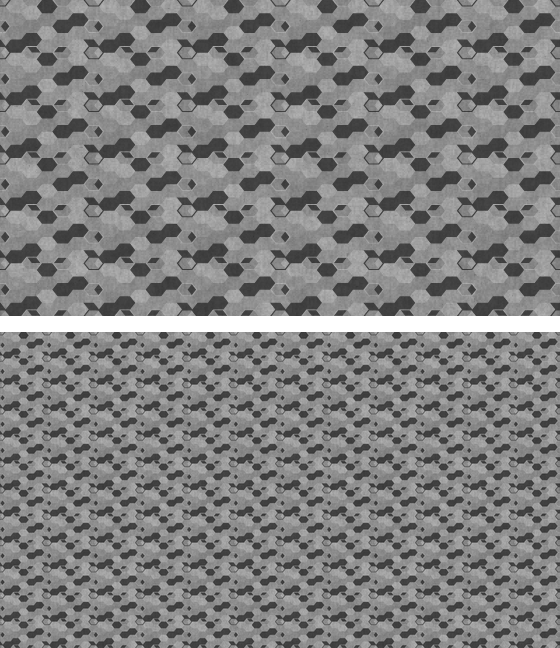
Top: one tile. Bottom: repeated 2 by 2.
A Shadertoy shader for this pattern:

```glsl
// Seamless camouflage of flattened hexagons with rhombus inlays on worn grey cloth.

const vec2 REPEATS = vec2(6.0);          // tiles across and down
const vec2 CELLS = vec2(6.0, 4.0);       // hexagon columns and rows in a tile
const float SIDE = 2.0 / 3.0;            // hexagon side, in column widths
const float ROW = 1.1547;                // row height of a regular hexagon
const float DARK = 0.252;
const float LIGHT = 0.63;

// Tone index per cell, column by column from the bottom row up
const int TONES[24] = int[24](
    1, 2, 1, 2,   0, 1, 2, 3,   2, 0, 1, 3,
    2, 3, 1, 0,   1, 2, 0, 2,   3, 2, 0, 3);

float hash(vec2 p) {
    return fract(sin(dot(p, vec2(127.1, 311.7))) * 43758.5453);
}

// Value noise that wraps after a whole number of cells
float wrapNoise(vec2 uv, vec2 period) {
    vec2 p = uv * period;
    vec2 i = floor(p);
    vec2 f = fract(p);
    f = f * f * (3.0 - 2.0 * f);
    vec2 a = mod(i, period);
    vec2 b = mod(i + 1.0, period);
    return mix(mix(hash(a), hash(vec2(b.x, a.y)), f.x),
               mix(hash(vec2(a.x, b.y)), hash(b), f.x), f.y);
}

float hexDistance(vec2 p, float side) {
    p = abs(p);
    return max(p.y, dot(p, vec2(0.866, 0.5))) - 0.866 * side;
}

// Third of a hexagon: a rhombus from its centre towards one corner
float rhombusDistance(vec2 p, float side, float degrees) {
    float a = radians(degrees);
    vec2 axis = vec2(cos(a), sin(a));
    vec2 q = vec2(dot(p, axis) - 0.5 * side, dot(p, vec2(-axis.y, axis.x)));
    return dot(abs(q), vec2(0.866, 0.5)) - 0.433 * side;
}

float toneValue(int tone) {
    return tone == 0 ? DARK : tone == 1 ? 0.525 : tone == 2 ? 0.56 : LIGHT;
}

// Paints a rhombus and a rim of the given width into a hexagon
float inlay(float base, vec2 p, float degrees, float fill, float rim, float width) {
    float tone = rhombusDistance(p, SIDE, degrees) < -0.35 * width ? fill : base;
    return hexDistance(p, SIDE) > -width ? rim : tone;
}

float hexPattern(vec2 uv) {
    vec2 p = uv * REPEATS * CELLS * vec2(1.0, ROW) - vec2(0.03, 0.0);

    // Nearest centre among the even and the odd columns
    vec2 lattice = vec2(2.0, ROW);
    vec2 even = round(p / lattice) * lattice;
    vec2 odd = (floor(p / lattice) + 0.5) * lattice;
    vec2 centre = distance(p, even) < distance(p, odd) ? even : odd;
    vec2 local = p - centre;

    int column = int(mod(round(centre.x), CELLS.x));
    int row = int(mod(floor(centre.y / ROW + 0.25), CELLS.y));
    float tone = toneValue(TONES[column * 4 + row]);

    // Hexagons with inlays
    if (column == 0 && row == 0) return inlay(tone, local, 0.0, LIGHT, DARK, 0.085);
    if (column == 0 && row == 1) return inlay(tone, local, 240.0, DARK, tone, 0.0);
    if (column == 0 && row == 2) return inlay(tone, local, 0.0, DARK, LIGHT, 0.08);
    if (column == 2 && row == 0) return inlay(tone, local, 60.0, DARK, LIGHT, 0.07);
    if (column == 4 && row == 0) return inlay(tone, local, 120.0, DARK, LIGHT, 0.08);
    return tone;
}

// Cloth grain: blotches, upright threads, fine speckle and small pits
float clothWear(vec2 uv) {
    float blotch = wrapNoise(uv, vec2(24.0, 14.0)) + wrapNoise(uv, vec2(67.0, 38.0)) - 1.0;
    float warp = wrapNoise(uv, vec2(300.0, 48.0)) - 0.5;
    float weft = wrapNoise(uv, vec2(70.0, 190.0)) - 0.5;
    float speckle = wrapNoise(uv, vec2(400.0, 225.0)) - 0.5;
    float pits = smoothstep(0.94, 1.0, wrapNoise(uv, vec2(190.0, 107.0)));
    return 1.0 + 0.06 * blotch + 0.09 * warp + 0.04 * weft + 0.11 * speckle - 0.12 * pits;
}

void mainImage(out vec4 fragColor, in vec2 fragCoord) {
    // Average a grid of samples to smooth the edges
    const int GRID = 4;
    float tone = 0.0;
    for (int y = 0; y < GRID; y++) {
        for (int x = 0; x < GRID; x++) {
            vec2 offset = (vec2(x, y) + 0.5) / float(GRID) - 0.5;
            tone += hexPattern((fragCoord + offset) / iResolution.xy);
        }
    }
    tone /= float(GRID * GRID);

    float grey = tone * clothWear(fragCoord / iResolution.xy);
    fragColor = vec4(vec3(grey), 1.0);
}
```
